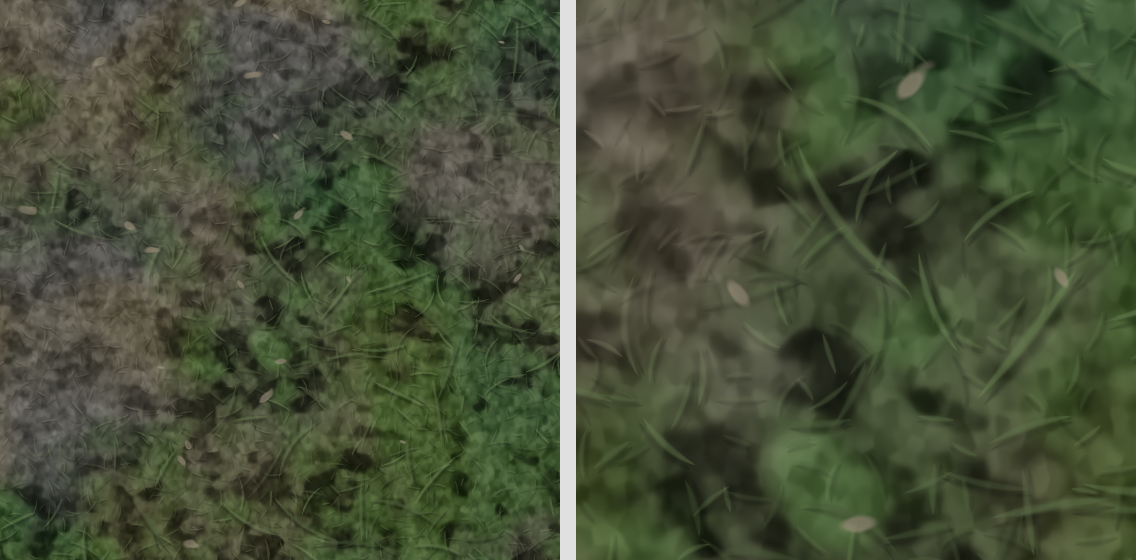
Left, the full canvas; right, a detail of the centre.
Give the GLSL for this texture, as a three.js fragment shader.

```glsl
varying vec2 vUv;

#define PATCH_SCALE 3.4
#define GRASS_LEVEL 0.50
#define GRAIN_CONTRAST 0.80
#define GAP_DEPTH 0.45
#define LEAF_SHARE 0.22
#define SOIL_DARK vec3(0.235, 0.225, 0.185)
#define SOIL_PALE vec3(0.480, 0.462, 0.420)
#define GRASS_DARK vec3(0.150, 0.175, 0.105)
#define GRASS_PALE vec3(0.385, 0.425, 0.315)
#define BLADE_GREEN vec3(0.380, 0.470, 0.300)
#define BLADE_STRAW vec3(0.480, 0.450, 0.380)
#define LEAF_COLOR vec3(0.580, 0.545, 0.460)

vec2 hash2(vec2 p) {
  vec3 q = fract(p.xyx * vec3(0.1031, 0.1030, 0.0973));
  q += dot(q, q.yzx + 33.33);
  return fract((q.xx + q.yz) * q.zy);
}

// Cellular noise with soft borders: nearby cell values blended by distance
float cellNoise(vec2 p) {
  vec2 cell = floor(p);
  float sum = 0.0;
  float total = 0.0;
  for (int j = -1; j <= 1; j++) {
    for (int i = -1; i <= 1; i++) {
      vec2 id = cell + vec2(float(i), float(j));
      vec2 offset = id + hash2(id) - p;
      float weight = exp(-5.0 * dot(offset, offset));
      sum += weight * hash2(id + 71.7).x;
      total += weight;
    }
  }
  return sum / total;
}

vec2 rotate(vec2 p, float angle) {
  float c = cos(angle);
  float s = sin(angle);
  return vec2(c * p.x + s * p.y, c * p.y - s * p.x);
}

// One layer of bent, tapered blades, each with a shadow along its lower side
vec3 addBlades(vec3 color, vec2 uv, float scale, float share, float width, float opacity, float grass) {
  vec2 p = uv * scale;
  vec2 cell = floor(p);
  for (int j = -1; j <= 1; j++) {
    for (int i = -1; i <= 1; i++) {
      vec2 id = cell + vec2(float(i), float(j));
      vec2 shape = hash2(id + scale * 3.1);
      vec2 look = hash2(id + scale * 5.7 + 19.0);
      vec2 q = rotate(p - id - hash2(id + scale), 0.5 + (shape.x - 0.5) * 2.9);
      q.y += (look.y - 0.5) * 0.7 * q.x * q.x;
      float along = q.x / mix(0.35, 0.85, shape.y);
      float taper = max(1.0 - along * along, 0.0);
      float reach = width * taper + 0.001;
      float present = step(look.x, share) * smoothstep(0.0, 0.3, taper) * opacity;
      float shadow = 1.0 - smoothstep(0.0, reach * 1.5, abs(q.y + width * 1.2));
      float blade = 1.0 - smoothstep(reach * 0.2, reach, abs(q.y));
      vec3 tint = mix(BLADE_STRAW, BLADE_GREEN, grass) * mix(0.65, 1.15, fract(look.x * 37.0));
      color *= 1.0 - 0.40 * shadow * present;
      color = mix(color, tint, blade * present);
    }
  }
  return color;
}

// Sparse pale dead leaves with ragged outlines
vec3 addLeaves(vec3 color, vec2 uv, float ragged) {
  vec2 p = uv * 9.0;
  vec2 cell = floor(p);
  for (int j = -1; j <= 1; j++) {
    for (int i = -1; i <= 1; i++) {
      vec2 id = cell + vec2(float(i), float(j));
      vec2 look = hash2(id + 143.0);
      vec2 q = rotate(p - id - hash2(id + 211.0), (look.y - 0.5) * 2.6);
      float size = mix(0.05, 0.16, fract(look.y * 17.0));
      float edge = length(q * vec2(1.0, 2.2)) / size + (ragged - 0.5) * 1.3;
      float leaf = (1.0 - smoothstep(0.55, 1.15, edge)) * step(look.x, LEAF_SHARE);
      color = mix(color, LEAF_COLOR * mix(0.8, 1.1, ragged), leaf * 0.8);
    }
  }
  return color;
}

void main() {
  vec2 uv = vUv;

  // Broad patches of grass and bare soil
  float broad = cellNoise(uv * PATCH_SCALE + 4.3);
  float medium = cellNoise(uv * 9.0 + 17.0);
  float clump = cellNoise(uv * 24.0 + 31.0);
  float cover = broad + 0.45 * (medium - 0.5) + 0.25 * (clump - 0.5) + 0.18 * (uv.x - uv.y);
  float grass = smoothstep(GRASS_LEVEL - 0.20, GRASS_LEVEL + 0.20, cover);
  float lush = smoothstep(GRASS_LEVEL + 0.12, GRASS_LEVEL + 0.40, cover);

  // Soft grain from clods down to crumbs
  float clod = cellNoise(uv * vec2(50.0, 62.0) + 57.0);
  float crumb = cellNoise(uv * vec2(135.0, 105.0) + 83.0);
  float tone = 0.5 + GRAIN_CONTRAST * (0.6 * (clump - 0.5) + 0.7 * (clod - 0.5) + 0.6 * (crumb - 0.5));
  vec3 color = mix(mix(SOIL_DARK, SOIL_PALE, tone), mix(GRASS_DARK, GRASS_PALE, tone), grass);

  // Drift between warm brown and cool grey, with greener tufts
  float warmth = cellNoise(uv * 6.0 + 101.0) - 0.5;
  color += warmth * vec3(0.04, 0.01, -0.06);
  color += lush * vec3(-0.035, 0.025, -0.035);

  // Dark hollows between the tufts
  float hollow = 1.0 - smoothstep(0.18, 0.48, 0.6 * clump + 0.4 * clod);
  color *= 1.0 - GAP_DEPTH * hollow * mix(0.35, 1.0, grass);

  // Fine litter, short blades, then long blades
  color = addBlades(color, uv, 46.0, 0.60, 0.11, 0.30, grass);
  color = addBlades(color, uv, 25.0, 0.55, 0.08, mix(0.14, 0.42, grass), grass);
  color = addBlades(color, uv, 12.0, 0.45, 0.055, mix(0.04, 0.50, grass), grass);
  color = addLeaves(color, uv, clod);

  gl_FragColor = vec4(clamp(color, 0.0, 1.0), 1.0);
}
```
